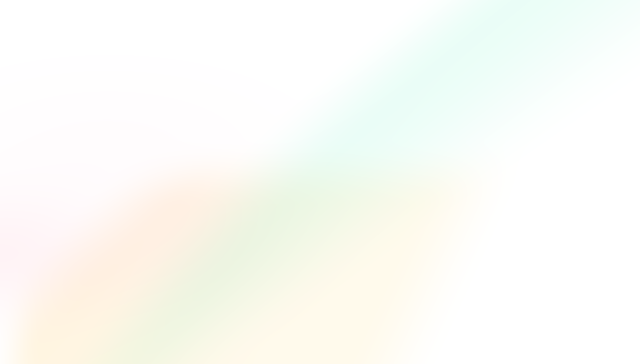
Reproduce this background procedurally as a Shadertoy shader.

```glsl
// Pale pastel wash on white: a curved mint beam rises to the upper right and
// crosses a warm cream pool, with a blush haze at the left. Each soft mask
// multiplies the white base by its tint, so the overlap turns light green.

#define MINT   vec3(0.918, 0.994, 0.968)
#define CREAM  vec3(1.000, 0.980, 0.925)
#define YELLOW vec3(1.000, 0.963, 0.885)
#define PEACH  vec3(1.000, 0.948, 0.895)
#define BLUSH  vec3(1.000, 0.955, 0.965)
#define HAZE   vec3(1.000, 0.988, 0.993)

// Soft elliptical glow, 1 at its centre
float glow(vec2 p, vec2 centre, vec2 radius) {
    vec2 d = (p - centre) / radius;
    return exp(-dot(d, d));
}

// Diagonal beam between a curved left edge and a straight, softer right edge
float beamMask(vec2 p) {
    float left = 0.32 + p.y * (0.65 + 0.32 * p.y);
    float right = 0.55 + 1.45 * p.y;
    float fade = mix(0.35, 0.6, p.y);
    float rise = smoothstep(left - 0.16, left + 0.14, p.x);
    return rise * (1.0 - smoothstep(right - fade, right + 0.12, p.x));
}

// Pool bounded by a flat top, a slanted left side and a leaning right side
float poolMask(vec2 p) {
    float top = 1.0 - smoothstep(0.43, 0.62, p.y);
    float slant = smoothstep(-0.23, 0.06, p.x - p.y);
    float corner = smoothstep(-0.03, 0.11, p.x);
    float lean = p.x - 0.45 * p.y;
    float side = 1.0 - smoothstep(0.94, 1.22, lean);
    return top * slant * corner * side;
}

// Pool colour: yellow at lower left, peach above it, cream to the right
vec3 poolTint(vec2 p) {
    vec3 tint = mix(YELLOW, CREAM, smoothstep(0.1, 0.75, p.x));
    return mix(tint, PEACH, glow(p, vec2(0.45, 0.42), vec2(0.28, 0.24)));
}

void mainImage(out vec4 fragColor, in vec2 fragCoord) {
    // Height of the canvas is one unit
    vec2 p = fragCoord / iResolution.y;
    vec3 colour = vec3(1.0);

    // Blush haze
    colour *= mix(vec3(1.0), BLUSH, glow(p, vec2(0.0, 0.30), vec2(0.32, 0.16)));
    colour *= mix(vec3(1.0), HAZE, glow(p, vec2(0.30, 0.58), vec2(0.45, 0.20)));

    // Warm pool, then the mint beam across it
    colour *= mix(vec3(1.0), poolTint(p), poolMask(p));
    colour *= mix(vec3(1.0), MINT, beamMask(p));

    fragColor = vec4(colour, 1.0);
}
```
